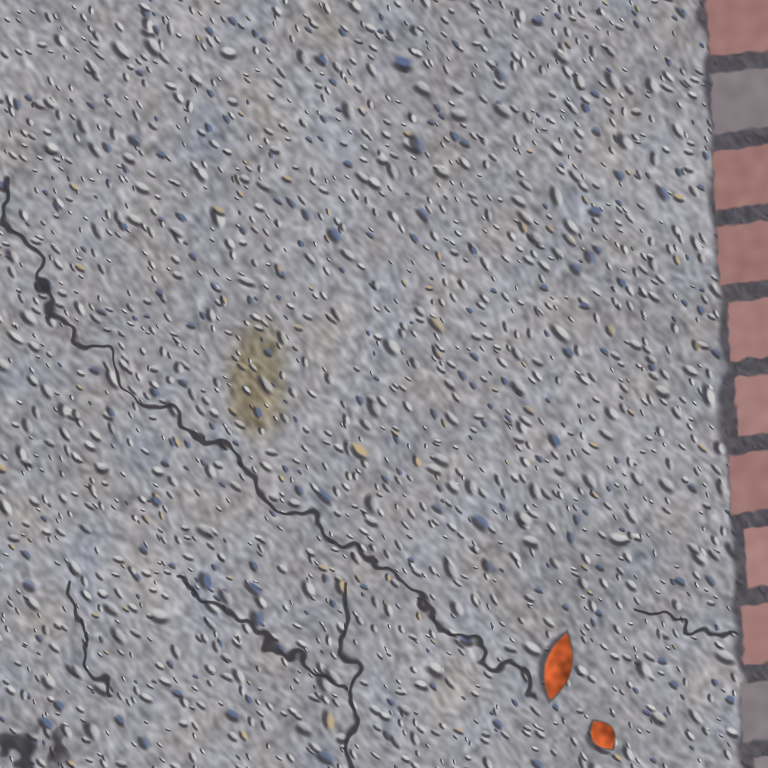
Write a WebGL 1 fragment shader that draws this texture.

```glsl
precision highp float;
uniform vec2 u_resolution;

const vec3 ASPHALT = vec3(0.595, 0.593, 0.612);
const vec3 SHADOW = vec3(0.23, 0.22, 0.24);
const vec3 PALE = vec3(0.80, 0.80, 0.80);
const vec3 BLUE = vec3(0.37, 0.43, 0.56);
const vec3 TAN = vec3(0.76, 0.68, 0.53);
const vec3 STAIN = vec3(0.50, 0.45, 0.33);
const vec3 BRICK = vec3(0.63, 0.48, 0.465);
const vec3 RUST = vec3(0.72, 0.34, 0.19);

vec2 hash2(vec2 p) {
  vec3 q = fract(p.xyx * vec3(0.1031, 0.1030, 0.0973));
  q += dot(q, q.yzx + 33.33);
  return fract((q.xx + q.yz) * q.zy);
}

float corner(vec2 cell, vec2 offset) {
  return dot(hash2(cell) * 2.0 - 1.0, offset);
}

// Gradient noise, roughly -1 to 1
float noise(vec2 p) {
  vec2 i = floor(p), f = fract(p);
  vec2 u = f * f * f * (f * (f * 6.0 - 15.0) + 10.0);
  vec2 e = vec2(1.0, 0.0);
  float low = mix(corner(i, f), corner(i + e, f - e), u.x);
  float high = mix(corner(i + e.yx, f - e.yx), corner(i + 1.0, f - 1.0), u.x);
  return 1.5 * mix(low, high, u.y);
}

vec2 rotate(vec2 p, float angle) {
  float c = cos(angle), s = sin(angle);
  return vec2(c * p.x - s * p.y, s * p.x + c * p.y);
}

float blob(vec2 p, vec2 radius) {
  return 1.0 - smoothstep(0.4, 1.1, length(p / radius));
}

// Scattered stone chips, each beside its own shadow
vec3 addChips(vec3 color, vec2 p, float amount) {
  for (int j = -1; j <= 1; j++) {
    for (int i = -1; i <= 1; i++) {
      vec2 cell = floor(p) + vec2(float(i), float(j));
      vec2 place = hash2(cell), shape = hash2(cell + 71.0), kind = hash2(cell + 19.0);
      vec2 d = rotate(p - cell - place, (shape.x - 0.5) * 1.6);
      float size = mix(0.17, 0.43, shape.y * shape.y);
      float present = step(kind.x, amount);
      vec3 tint = mix(PALE, BLUE, step(0.78, kind.y));
      tint = mix(tint, TAN, step(0.95, kind.y));
      float shade = blob(d + vec2(0.1, 0.65) * size, vec2(1.35, 0.75) * size);
      float body = blob(d, vec2(1.1, 0.65) * size);
      color = mix(color, SHADOW, shade * present * 0.8);
      color = mix(color, tint, body * present * mix(0.5, 1.0, place.x));
    }
  }
  return color;
}

// Ragged line from a to b
float crack(vec2 p, vec2 a, vec2 b, float width) {
  vec2 ab = b - a;
  float t = clamp(dot(p - a, ab) / dot(ab, ab), 0.0, 1.0);
  float w = width * (0.8 + 0.7 * noise(p * 32.0));
  return 1.0 - smoothstep(w * 0.3, w + 0.0015, length(p - a - ab * t));
}

vec3 addLeaf(vec3 color, vec2 p, vec2 size, float angle) {
  vec2 q = rotate(p, angle);
  float bend = q.y / size.y;
  float d = abs(q.x) - size.x * (1.0 - bend * bend);
  float shade = 1.0 - smoothstep(-0.002, 0.005, d - 0.002 + 0.2 * q.x);
  color = mix(color, SHADOW, shade * 0.7);
  vec3 tint = RUST * (1.0 + 0.35 * noise(q * 70.0) - 12.0 * q.x);
  return mix(color, tint, 1.0 - smoothstep(-0.002, 0.002, d));
}

// Brick column with dark joints on the right
vec3 addBricks(vec3 color, vec2 p, float grit) {
  float y = (p.y - 0.12 * (p.x - 0.95) - 0.07) / 0.0997 + 0.5;
  vec2 random = hash2(vec2(floor(y), 5.0));
  float rough = 0.004 * noise(p * 60.0);
  float edge = 0.977 - 0.05 * p.y + (random.x - 0.5) * 0.02;
  float margin = 0.968 - 0.055 * p.y + 0.012 * noise(p * 22.0);
  float joint = smoothstep(-0.006, 0.006, p.x - margin);
  color = mix(color, SHADOW * 1.25 + 0.3 * grit, joint * 0.85);
  float d = max(edge - p.x, abs(fract(y) - 0.5) * 0.0997 - 0.038);
  vec3 tint = mix(BRICK, ASPHALT * 0.85, step(0.85, random.y) * 0.8);
  tint += 0.05 * (random.x - 0.5) + 0.04 * noise(p * 45.0);
  return mix(color, tint, 1.0 - smoothstep(-0.002, 0.003, d + rough));
}

void main() {
  vec2 uv = gl_FragCoord.xy / u_resolution;
  vec2 warp = vec2(noise(uv * 19.0), noise(uv * 19.0 + 40.0));
  vec2 slant = rotate(uv + 0.006 * warp, 0.85);

  // Slanted grain and soft stains
  float grit = 0.13 * noise(slant * vec2(75.0, 135.0)) + 0.11 * noise(slant * vec2(36.0, 70.0) + 9.0);
  vec3 color = ASPHALT + grit + 0.05 * noise(uv * 6.0);
  color += vec3(0.02, 0.0, -0.03) * noise(uv * 13.0 + 7.0);
  color = mix(color, STAIN + grit, 0.65 * blob(uv - vec2(0.335, 0.505) + 0.01 * warp, vec2(0.05, 0.09)));
  color = addChips(color, slant * vec2(50.0, 76.0) + 31.0, 0.42);
  color = addChips(color, slant * vec2(32.0, 45.0), 0.4);

  // Cracks and the worn corner
  vec2 p = uv + 0.022 * warp + 0.006 * noise(uv * 55.0);
  float cracks = crack(p, vec2(0.0, 0.76), vec2(0.08, 0.57), 0.007);
  cracks = max(cracks, crack(p, vec2(0.08, 0.57), vec2(0.70, 0.10), 0.0045));
  cracks = max(cracks, crack(p, vec2(0.24, 0.24), vec2(0.45, 0.10), 0.005));
  cracks = max(cracks, crack(p, vec2(0.455, 0.23), vec2(0.46, 0.0), 0.005));
  cracks = max(cracks, crack(p, vec2(0.08, 0.24), vec2(0.14, 0.09), 0.005));
  cracks = max(cracks, crack(p, vec2(0.82, 0.21), vec2(0.95, 0.17), 0.003));
  cracks = max(cracks, blob(p - vec2(0.04, 0.025), vec2(0.075, 0.04)) * smoothstep(-0.2, 0.2, noise(uv * 45.0)));
  color = mix(color, SHADOW * 0.9, cracks * 0.85);

  color = addBricks(color, uv, grit);
  color = addLeaf(color, uv - vec2(0.727, 0.132), vec2(0.017, 0.045), 0.25);
  color = addLeaf(color, uv - vec2(0.785, 0.043), vec2(0.015, 0.022), -0.6);
  gl_FragColor = vec4(clamp(color, 0.0, 1.0), 1.0);
}
```
